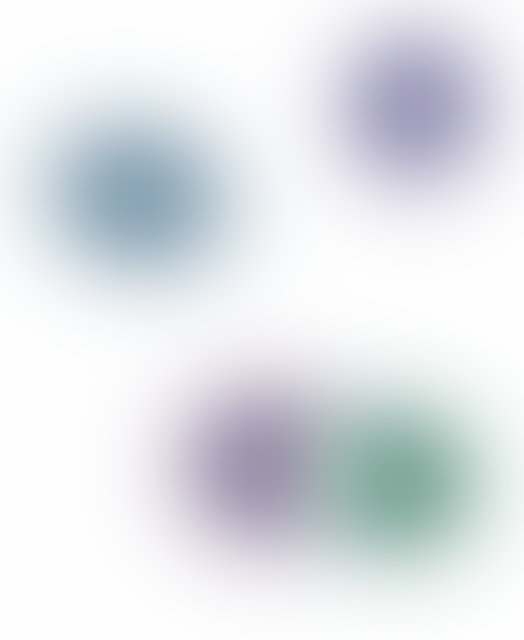
Reproduce this background procedurally as a WebGL 2 fragment shader.

```glsl
#version 300 es
precision highp float;
// Four soft pastel glows on a white ground.
// Each glow is a tilted ellipse with a bell-shaped falloff, and the glows
// are layered in order so that neighbours blend where they overlap.

uniform vec2 u_resolution;
out vec4 fragColor;

const vec3 GROUND = vec3(0.998);
const float FALLOFF = 2.2;    // higher gives a flatter core and a shorter tail
const float ASPECT = 0.8203;  // width over height of the layout

struct Glow {
    vec2 center;      // in canvas heights, from the lower left
    vec2 halfRadius;  // distance at which the strength drops to one half
    float tilt;       // radians
    vec3 color;
};

const int GLOW_COUNT = 4;
const Glow GLOWS[GLOW_COUNT] = Glow[](
    Glow(vec2(0.215, 0.692), vec2(0.131, 0.113), -0.25, vec3(0.55, 0.65, 0.715)),  // blue
    Glow(vec2(0.648, 0.831), vec2(0.111, 0.113), 0.0, vec3(0.635, 0.62, 0.74)),    // violet
    Glow(vec2(0.412, 0.272), vec2(0.123, 0.119), 0.0, vec3(0.63, 0.57, 0.68)),     // mauve
    Glow(vec2(0.622, 0.248), vec2(0.119, 0.113), -0.15, vec3(0.51, 0.665, 0.615))  // green
);

// Strength of a glow at p: one at its center, one half at halfRadius.
float glowStrength(Glow glow, vec2 p) {
    float c = cos(glow.tilt);
    float s = sin(glow.tilt);
    vec2 offset = p - glow.center;
    vec2 local = vec2(c * offset.x + s * offset.y, c * offset.y - s * offset.x);
    float r = length(local / glow.halfRadius);
    return exp2(-pow(max(r, 1e-4), FALLOFF));
}

void main() {
    vec2 p = gl_FragCoord.xy / u_resolution * vec2(ASPECT, 1.0);

    // Layer the glows from back to front
    vec3 color = GROUND;
    for (int i = 0; i < GLOW_COUNT; i++) {
        color = mix(color, GLOWS[i].color, glowStrength(GLOWS[i], p));
    }
    fragColor = vec4(color, 1.0);
}
```
